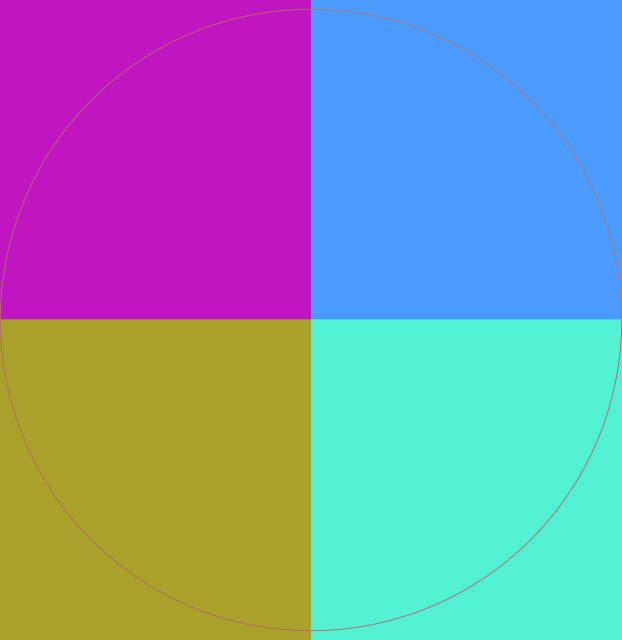
Give the GLSL for this background, as a Shadertoy shader.

```glsl
// Four flat colour quadrants under a hairline circle that spans the canvas width.
// The quadrants come from two antialiased steps; the circle is a thin distance
// band whose tint changes with the quadrant it crosses.

#define SPLIT vec2(0.5, 0.501)     // quadrant corner, as a share of the canvas
#define RING_RADIUS 0.4995         // in canvas widths
#define RING_WIDTH 0.00134         // in canvas widths
#define OLIVE vec3(0.670, 0.636, 0.170)
#define MAGENTA vec3(0.750, 0.086, 0.757)
#define BLUE vec3(0.290, 0.608, 0.992)
#define AQUA vec3(0.322, 0.945, 0.827)
#define RING_OLIVE vec3(0.70, 0.39, 0.45)
#define RING_MAGENTA vec3(0.70, 0.46, 0.37)
#define RING_BLUE vec3(0.72, 0.45, 0.40)
#define RING_AQUA vec3(0.74, 0.36, 0.38)

// Share of a pixel lying on the positive side of an edge
float coverage(float dist, float pixel) {
    return clamp(dist / pixel + 0.5, 0.0, 1.0);
}

// Blend of four corner colours by the side of each split line
vec3 quadrants(vec3 lowLeft, vec3 lowRight, vec3 topLeft, vec3 topRight, vec2 side) {
    return mix(mix(lowLeft, lowRight, side.x), mix(topLeft, topRight, side.x), side.y);
}

void mainImage(out vec4 fragColor, in vec2 fragCoord) {
    float pixel = 1.0 / iResolution.x;
    vec2 fromSplit = (fragCoord - SPLIT * iResolution.xy) * pixel;
    vec2 fromCentre = (fragCoord - 0.5 * iResolution.xy) * pixel;

    // Background quadrants
    vec2 side = vec2(coverage(fromSplit.x, pixel), coverage(fromSplit.y, pixel));
    vec3 color = quadrants(OLIVE, AQUA, MAGENTA, BLUE, side);

    // Hairline circle, with exact coverage even below one pixel
    float dist = length(fromCentre) - RING_RADIUS;
    float ring = coverage(dist + 0.5 * RING_WIDTH, pixel)
               - coverage(dist - 0.5 * RING_WIDTH, pixel);
    vec3 ringColor = quadrants(RING_OLIVE, RING_AQUA, RING_MAGENTA, RING_BLUE, side);

    fragColor = vec4(mix(color, ringColor, ring), 1.0);
}
```
